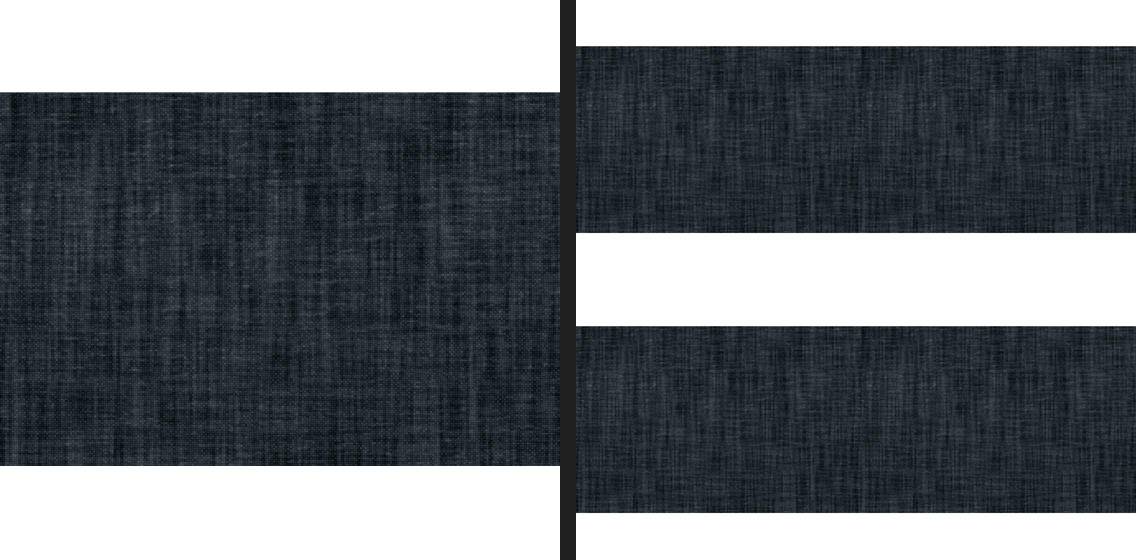
Left, the tile; right, the same tile 2 across and 2 down.
Write a Shadertoy shader that draws this texture.

```glsl
// A wide band of dark slate-blue woven cloth between white margins.
// A plain weave of rounded threads is tinted by wrapping noise, stretched
// along the warp and the weft, so that uneven yarns form fine streaks.

const float PI = 3.14159265;
const vec2 THREADS = vec2(240.0, 256.0);   // even counts keep the weave seamless
const vec2 BAND = vec2(0.168, 0.835);      // lower and upper edge of the cloth
const vec3 MARGIN_WHITE = vec3(1.0);
const vec3 CLOTH_MEAN = vec3(0.134, 0.165, 0.185);
const vec3 LIGHT_TINT = vec3(0.97, 1.0, 1.01);
const int SAMPLES = 2;                     // per axis, for antialiasing

float hash(vec2 cell, float seed) {
    return fract(sin(dot(cell, vec2(12.9898, 78.233)) + seed * 37.719) * 43758.5453);
}

// Value noise centred on zero that wraps after a whole number of cells
float wrapNoise(vec2 uv, vec2 cells, float seed) {
    vec2 p = uv * cells;
    vec2 i = floor(p);
    vec2 f = fract(p);
    f = f * f * (3.0 - 2.0 * f);
    vec2 lo = mod(i, cells);
    vec2 hi = mod(i + 1.0, cells);
    float bottom = mix(hash(lo, seed), hash(vec2(hi.x, lo.y), seed), f.x);
    float top = mix(hash(vec2(lo.x, hi.y), seed), hash(hi, seed), f.x);
    return mix(bottom, top, f.y) - 0.5;
}

// Relief of the plain weave: rounded crowns, alternately warp and weft
float weave(vec2 uv, vec2 threads, float wobble) {
    vec2 p = uv * threads;
    p += wobble * vec2(wrapNoise(uv, vec2(40.0, 16.0), 1.0),
                       wrapNoise(uv, vec2(16.0, 40.0), 2.0));
    vec2 cell = mod(floor(p), threads);
    vec2 f = fract(p) - 0.5;
    float weftOver = mod(cell.x + cell.y, 2.0);
    float across = mix(f.x, f.y, weftOver);
    float along = mix(f.y, f.x, weftOver);
    float crown = cos(PI * across) * (1.0 - 1.5 * along * along);
    float grain = hash(cell, 3.0) - 0.5;
    return 0.085 * (crown - 0.56) + 0.030 * (weftOver - 0.5) + 0.070 * grain;
}

// Uneven yarn: fine streaks both ways, broader bands and soft patches
float yarnTone(vec2 uv) {
    float warp = 0.105 * wrapNoise(uv, vec2(170.0, 11.0), 4.0);
    float weft = 0.085 * wrapNoise(uv, vec2(16.0, 210.0), 5.0);
    float bands = 0.060 * wrapNoise(uv, vec2(38.0, 5.0), 6.0);
    float patches = 0.030 * wrapNoise(uv, vec2(6.0, 5.0), 7.0);
    return warp + weft + bands + patches;
}

// Short light slubs lying along the weft
float slubs(vec2 uv, vec2 cells, float strength) {
    return strength * smoothstep(0.25, 0.48, wrapNoise(uv, cells, 8.0));
}

vec3 cloth(vec2 uv) {
    float light = weave(uv, THREADS, 0.9) + yarnTone(uv)
                + slubs(uv, vec2(75.0, 230.0), 0.075);
    return max(CLOTH_MEAN + light * LIGHT_TINT, vec3(0.025, 0.045, 0.06));
}

// Coverage of the horizontal band with edges one pixel soft
float bandMask(float y, vec2 band, float pixel) {
    float soft = 0.5 * pixel;
    return smoothstep(band.x - soft, band.x + soft, y)
         * (1.0 - smoothstep(band.y - soft, band.y + soft, y));
}

void mainImage(out vec4 fragColor, in vec2 fragCoord) {
    // Average the fine weave over each pixel
    vec3 fabric = vec3(0.0);
    for (int j = 0; j < SAMPLES; j++) {
        for (int i = 0; i < SAMPLES; i++) {
            vec2 offset = (vec2(i, j) + 0.5) / float(SAMPLES) - 0.5;
            fabric += cloth((fragCoord + offset) / iResolution.xy);
        }
    }
    fabric /= float(SAMPLES * SAMPLES);

    // Lay the cloth between the margins
    float y = fragCoord.y / iResolution.y;
    float mask = bandMask(y, BAND, 1.0 / iResolution.y);
    fragColor = vec4(mix(MARGIN_WHITE, fabric, mask), 1.0);
}
```
